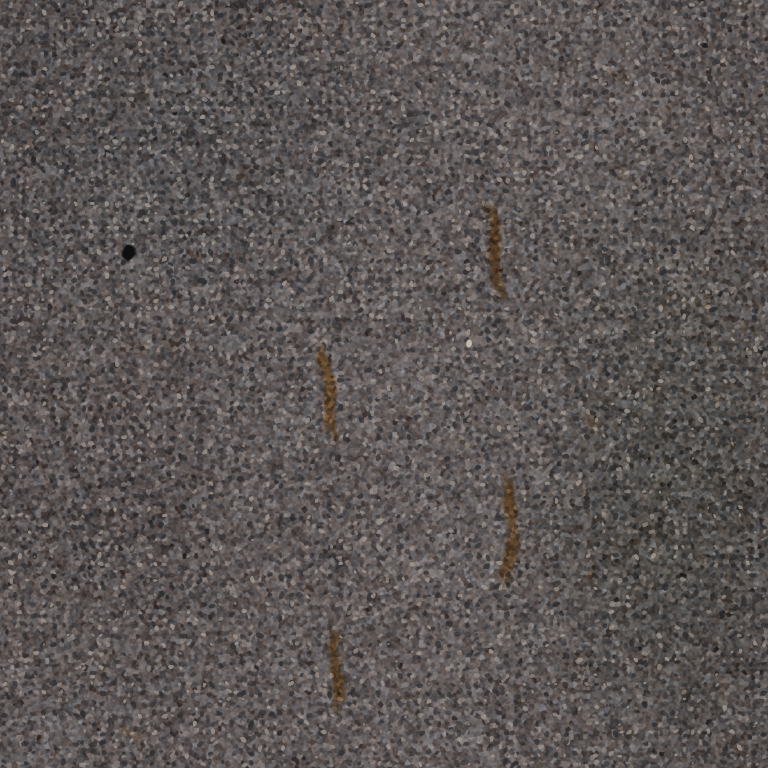
This texture is drawn by a WebGL 1 fragment shader. Its source:

```glsl
precision highp float;
// Worn asphalt: soft Voronoi grains under a layer of dark and pale stone chips,
// shaded by broad wear patches and stained by a few upright rust streaks.
// All lengths are fractions of the canvas height.
uniform vec2 u_resolution;

#define GRAIN_FREQ 190.0
#define GRAIN_CONTRAST 0.066
#define GRIT_FREQ 330.0
#define GRIT_CONTRAST 0.11
#define DARK_CHIP_FREQ 78.0
#define PALE_CHIP_FREQ 96.0
#define ASPHALT vec3(0.367, 0.341, 0.338)
#define DARK_CHIP vec3(0.165, 0.168, 0.182)
#define PALE_CHIP vec3(0.64, 0.60, 0.56)
#define RUST_TINT vec3(0.86, 0.66, 0.40)

float hash(vec2 p) {
  vec3 q = fract(vec3(p.xyx) * 0.1031);
  q += dot(q, q.yzx + 33.33);
  return fract((q.x + q.y) * q.z);
}

vec2 hash2(vec2 p) {
  return vec2(hash(p + 17.3), hash(p + 71.9));
}

float noise(vec2 p) {
  vec2 i = floor(p), f = fract(p);
  f = f * f * (3.0 - 2.0 * f);
  return mix(mix(hash(i), hash(i + vec2(1.0, 0.0)), f.x),
             mix(hash(i + vec2(0.0, 1.0)), hash(i + vec2(1.0, 1.0)), f.x), f.y);
}

float fbm(vec2 p) {
  float sum = 0.0, amp = 0.5;
  for (int i = 0; i < 4; i++) {
    sum += amp * noise(p);
    p = p * 2.03 + 19.7;
    amp *= 0.5;
  }
  return sum;
}

// Blended Voronoi cells: x is brightness, y is warmth, both centred on zero
vec2 grains(vec2 p) {
  vec2 cell = floor(p), sum = vec2(0.0);
  float total = 0.0;
  for (int y = -1; y <= 1; y++) {
    for (int x = -1; x <= 1; x++) {
      vec2 id = cell + vec2(float(x), float(y));
      vec2 d = id + hash2(id) - p;
      float weight = exp(-9.0 * dot(d, d));
      float tone = hash(id + 5.1) + hash(id + 31.7) + hash(id + 57.3) - 1.5;
      sum += weight * vec2(2.0 * tone, hash(id + 83.9) - 0.5);
      total += weight;
    }
  }
  return sum / total;
}

// Coverage of sparse, randomly turned oval chips, at most one per cell
float chips(vec2 p, float freq, float density, float seed) {
  p = p * freq + seed;
  vec2 id = floor(p);
  float radius = mix(0.14, 0.34, hash(id + 3.7));
  vec2 d = fract(p) - mix(vec2(0.34), vec2(0.66), hash2(id));
  float turn = 6.2832 * hash(id + 9.1);
  d = mat2(cos(turn), sin(turn), -sin(turn), cos(turn)) * d;
  float dist = length(d * vec2(0.85, 1.25)) + 0.16 * (noise(p * 4.0) - 0.5);
  float soft = max(0.08, 0.7 * freq / u_resolution.y);
  return (1.0 - smoothstep(radius - soft, radius + soft, dist))
       * step(hash(id + 41.3), density) * mix(0.5, 1.0, hash(id + 63.1));
}

float blob(vec2 p, vec2 center, vec2 size) {
  vec2 d = (p - center) / size;
  return exp(-dot(d, d));
}

// Ragged near-vertical stains, staggered left and right down the canvas
float rustStreaks(vec2 p) {
  float stain = 0.0;
  float ragged = fbm(p * vec2(110.0, 70.0)) - 0.47;
  for (int i = 0; i < 4; i++) {
    float n = float(i), side = mod(n, 2.0);
    vec2 rnd = hash2(vec2(n, 4.0));
    vec2 d = p - vec2(mix(0.66, 0.44, side) + 0.03 * (rnd.x - 0.5), 0.67 - 0.18 * n);
    float halfLength = mix(0.045, 0.08, rnd.y);
    d.x -= d.y * (rnd.x - 0.5) * 0.3 + 0.004 * sin(d.y * 45.0 + n);
    float across = 1.0 - smoothstep(0.003, 0.011, abs(d.x) + 0.011 * ragged);
    float along = 1.0 - smoothstep(0.65, 1.1, abs(d.y) / halfLength + 0.5 * ragged);
    stain = max(stain, across * along);
  }
  return stain;
}

void main() {
  vec2 uv = gl_FragCoord.xy / u_resolution.y;
  float wear = fbm(uv * vec2(5.0, 3.0) + 8.0) - 0.47;
  float coarse = blob(uv, vec2(0.22, 0.8), vec2(0.24, 0.2));
  float shade = blob(uv, vec2(0.88, 0.38), vec2(0.17, 0.35));

  // Broad wear patches
  vec3 col = ASPHALT + 0.07 * wear + 0.022 * blob(uv, vec2(0.6, 0.5), vec2(0.2, 0.7));
  col += coarse * vec3(-0.025, -0.015, -0.009) + shade * vec3(-0.045, -0.032, -0.042);

  // Grains and grit
  vec2 grain = grains(uv * GRAIN_FREQ);
  col += grain.x * GRAIN_CONTRAST + grain.y * vec3(0.035, 0.0, -0.03);
  col += GRIT_CONTRAST * (noise(uv * GRIT_FREQ) - 0.5);

  // Stone chips
  col = mix(col, DARK_CHIP, 0.8 * chips(uv, DARK_CHIP_FREQ, 0.42 + 0.2 * coarse, 11.0));
  col = mix(col, PALE_CHIP, 0.85 * chips(uv, PALE_CHIP_FREQ, 0.22 + 0.15 * coarse, 47.0));

  // Rust streaks and faint scattered stains
  float faint = 0.35 * smoothstep(0.70, 0.82, fbm(uv * 22.0 + 5.0));
  col *= mix(vec3(1.0), RUST_TINT, max(0.9 * rustStreaks(uv), faint));

  // One tar spot and one white pebble
  float wobble = 0.004 * (noise(uv * 150.0) - 0.5);
  float tar = length(uv - vec2(0.168, 0.671)) + wobble;
  float pebble = length((uv - vec2(0.61, 0.552)) * vec2(1.4, 0.9)) + wobble;
  col = mix(col, vec3(0.06), 1.0 - smoothstep(0.007, 0.011, tar));
  col = mix(col, vec3(0.76, 0.72, 0.68), 1.0 - smoothstep(0.004, 0.007, pebble));
  gl_FragColor = vec4(clamp(col, 0.0, 1.0), 1.0);
}
```
